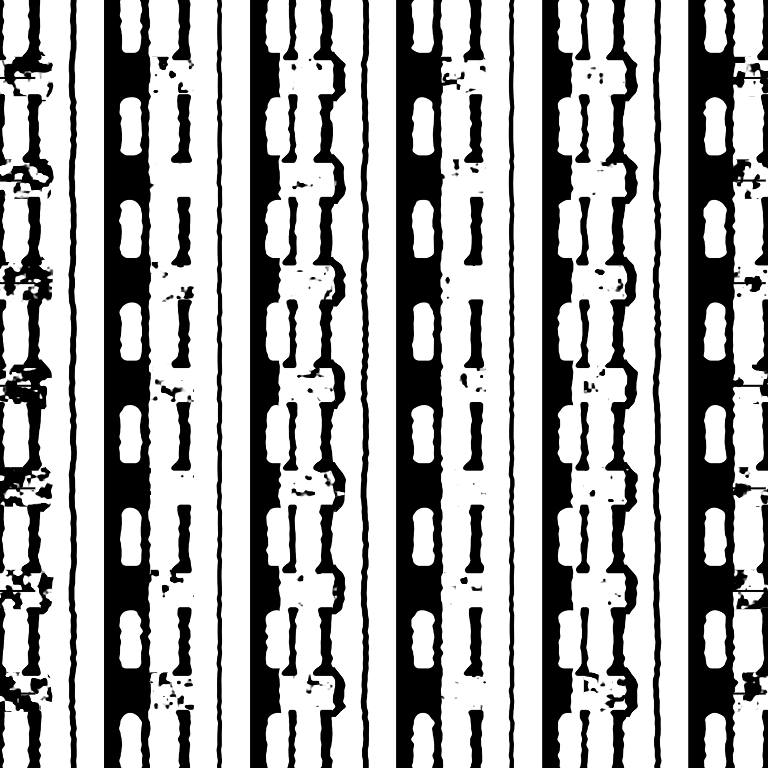
Reproduce this pattern procedurally as a Shadertoy shader.

```glsl
// Black and white vertical bands: a thick rail with rounded slots, two broken
// posts and a thin wire repeat across, alternating closed and open slots.
// Distance functions draw each cell; value noise frays edges and adds specks.

const float PITCH = 0.1902;             // column width, canvas units
const float ROW = 0.1336;               // row height, canvas units
const vec2 START = vec2(0.1354, 0.0977); // first rail, first knot from the top
const float HALF_ROW = 0.5 * ROW / PITCH;
// Sizes below are in column widths.
const float RAIL = 0.114;
const float KNOT_CLOSED = 0.312;
const float KNOT_OPEN = 0.203;
const vec2 SLOT_SIZE = vec2(0.072, 0.199);
const float SLOT_X = 0.184;
const float FRAY = 0.022;
const vec3 INK = vec3(0.0);
const vec3 PAPER = vec3(1.0);

float hash(vec2 p) {
    vec3 q = fract(vec3(p.xyx) * 0.1031);
    q += dot(q, q.yzx + 33.33);
    return fract((q.x + q.y) * q.z);
}

float noise(vec2 p) {
    vec2 i = floor(p), f = fract(p);
    f = f * f * (3.0 - 2.0 * f);
    return mix(mix(hash(i), hash(i + vec2(1, 0)), f.x),
               mix(hash(i + vec2(0, 1)), hash(i + vec2(1, 1)), f.x), f.y);
}

float box(vec2 p, vec2 size, float radius) {
    vec2 q = abs(p) - size + radius;
    return length(max(q, 0.0)) + min(max(q.x, q.y), 0.0) - radius;
}

// Slot with a round top and a squarer foot; t runs downwards.
float slot(vec2 p) {
    return box(p, SLOT_SIZE, p.y < 0.0 ? 0.07 : 0.045);
}

// Broken post: a slight cap on top and a foot flaring to the left.
float post(vec2 p, float halfWidth, float flare) {
    float foot = smoothstep(0.16, 0.23, p.y) * flare;
    float cap = smoothstep(-0.10, -0.21, p.y) * 0.012;
    p.x += foot * 0.6;
    return box(p - vec2(0.0, 0.015), vec2(halfWidth + foot + cap, 0.235), 0.02);
}

void mainImage(out vec4 fragColor, in vec2 fragCoord) {
    vec2 uv = fragCoord / iResolution.y;
    float pixel = 1.0 / (iResolution.y * PITCH);

    // Cell coordinates: x from the rail's left edge, t from the slot centre,
    // s from the knot centre.
    vec2 grid = (vec2(uv.x, 1.0 - uv.y) - START) / vec2(PITCH, ROW);
    float column = floor(grid.x);
    bool isOpen = mod(column, 2.0) > 0.5;
    float x = fract(grid.x);
    float t = (fract(grid.y) - 0.5) * 2.0 * HALF_ROW;
    float s = (fract(grid.y + 0.5) - 0.5) * 2.0 * HALF_ROW;
    float knot = smoothstep(0.20, 0.08, abs(s - 0.02));

    // Frayed copy of x for all edges but the rail's straight left side.
    vec2 seed = vec2(column * 17.0 + 200.0, 50.0);
    float fx = x + (noise(vec2(x * 9.0, grid.y * 19.0) + seed) - 0.5) * FRAY;

    // Rail and knots, with the slot cut out.
    float body = max(-x, fx - (isOpen ? KNOT_OPEN : KNOT_CLOSED));
    float ink = max(body, -slot(vec2(fx - SLOT_X, t)));
    ink = min(ink, max(-x, fx - RAIL));

    // Posts and wire.
    if (isOpen) ink = min(ink, post(vec2(fx - 0.290, t), 0.021, 0.028));
    float postX = isOpen ? 0.522 : 0.548;
    ink = min(ink, post(vec2(fx - postX, t), 0.036, 0.030));
    float wireX = 0.791 - (isOpen ? 0.010 * knot : 0.0);
    float wireWidth = isOpen ? 0.020 : 0.015;
    ink = min(ink, abs(mix(x, fx, 0.5) - wireX) - wireWidth);

    // Wear grows towards the left and right sides.
    float wear = max(smoothstep(0.30, 0.03, uv.x), 0.7 * smoothstep(0.86, 0.98, uv.x));

    // A link bows right around each open knot, broken in some columns.
    vec2 grainAt = vec2(x * 17.0, grid.y * 13.0) + seed;
    float grain = 0.7 * noise(grainAt) + 0.3 * noise(grainAt * 2.3);
    if (isOpen) {
        float link = abs(fx - 0.535 - 0.075 * knot) - 0.036;
        float decay = 0.85 * hash(vec2(column + 40.0, 3.0));
        link = max(link, (decay * 0.65 - grain) * 0.08);
        ink = min(ink, max(link, abs(s - 0.01) - 0.17));
    }

    // Specks gather in the upper part of the gaps between posts.
    float area = box(vec2(x - 0.45, s - 0.01), vec2(0.165, 0.135), 0.03);
    float level = mix(0.72, 0.47, wear) + 0.9 * max(s - 0.02, 0.0);
    ink = min(ink, max(area, (level - grain) * 0.09));

    // Worn knots carry a thin scratch across.
    float scratch = max(abs(s - 0.02) - 0.007, abs(x - 0.40) - 0.13);
    if (wear > 0.6) ink = min(ink, scratch);

    float cover = smoothstep(0.6 * pixel, -0.6 * pixel, ink);
    fragColor = vec4(mix(PAPER, INK, cover), 1.0);
}
```
